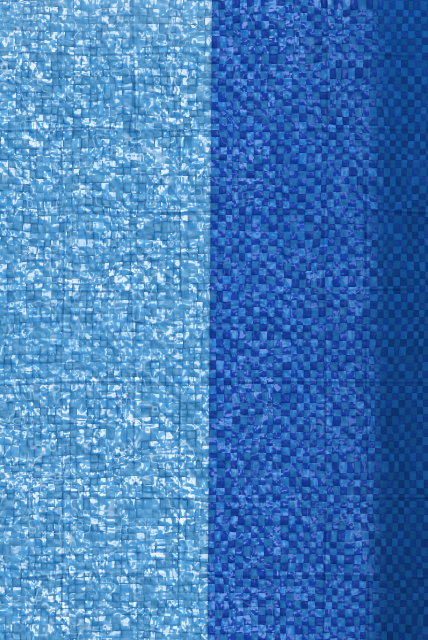
This texture is drawn by a Shadertoy shader. Its source:

```glsl
// Woven plastic sheet: a pale blue half and a deep blue half meet at a near-vertical seam.
// A checkered weave of tapes gets wrinkled slopes, crisp glints, creases and broad light;
// the right margin folds away into soft shadow. Supersampled for smooth edges.
#define ROWS 83.0
#define COLS 88.0
#define SEAM 0.485
#define SEAM_LEAN 0.010
#define FOLD 0.865
#define WOBBLE 0.75
#define CRINKLE 0.75
#define GLOSS 1.0
#define GAP_SHADE 0.62
#define CREASE_SHADE 0.20
#define SAMPLES 3

float hash(vec2 p) {
    vec3 q = fract(p.xyx * 0.1031);
    q += dot(q, q.yzx + 33.33);
    return fract((q.x + q.y) * q.z);
}

float noise(vec2 p) {
    vec2 i = floor(p), f = fract(p);
    f = f * f * (3.0 - 2.0 * f);
    return mix(mix(hash(i), hash(i + vec2(1, 0)), f.x),
               mix(hash(i + vec2(0, 1)), hash(i + vec2(1, 1)), f.x), f.y);
}

float bell(float x, float width) {
    x /= width;
    return exp(-x * x);
}

float spot(vec2 uv, vec2 centre, vec2 size) {
    vec2 d = (uv - centre) / size;
    return exp(-dot(d, d));
}

float wrinkle(vec2 g) {
    return noise(g * 1.15 + 91.0) + 0.45 * noise(g * 2.4 + 37.0);
}

// Signed crease profile: a bright lip beside a dark groove
float creases(vec2 uv) {
    float across[7] = float[7](0.10, 0.22, 0.40, 0.545, 0.67, 0.80, 0.915);
    float down[5] = float[5](0.147, 0.31, 0.42, 0.76, 0.86);
    float sum = 0.0;
    for (int i = 0; i < 7; i++) {
        float bend = 0.010 * (noise(vec2(uv.x * 5.0, float(i) * 7.0)) - 0.5);
        float d = uv.y - across[i] - bend;
        sum += (0.6 * bell(d - 0.003, 0.002) - bell(d, 0.002)) * noise(vec2(uv.x * 12.0, float(i) * 3.0));
    }
    for (int i = 0; i < 5; i++) {
        float bend = 0.012 * (noise(vec2(uv.y * 5.0, float(i) * 9.0 + 50.0)) - 0.5);
        float d = uv.x - down[i] - bend;
        sum += (0.6 * bell(d - 0.004, 0.003) - bell(d, 0.003)) * noise(vec2(uv.y * 16.0, float(i) * 5.0));
    }
    return sum;
}

vec3 fabric(vec2 uv, float aspect) {
    // Weave grid, anchored to the seam and tightened past the fold
    float seam = SEAM + SEAM_LEAN * uv.y;
    float away = smoothstep(FOLD - 0.03, FOLD + 0.05, uv.x);
    vec2 g = vec2((uv.x - seam + 0.2 * max(uv.x - FOLD, 0.0)) * aspect * COLS, uv.y * ROWS);
    vec2 drift = vec2(noise(vec2(g.x * 0.55, uv.y * 14.0)), noise(vec2(uv.x * 10.0, g.y * 0.55 + 20.0)));
    g += WOBBLE * (drift - 0.5) * vec2(smoothstep(0.0, 1.5, abs(g.x)), 1.0);
    vec2 id = floor(g), f = fract(g) - 0.5;
    float warpTop = mod(id.x + id.y, 2.0);
    float deep = smoothstep(-0.002, 0.002, uv.x - seam);
    float tone = hash(id + 200.0);

    // Tape slope: each visible tape bows along its own length
    vec2 bow = mix(vec2(f.x, 0.3 * f.y), vec2(0.3 * f.x, f.y), warpTop);
    float h = wrinkle(g);
    vec2 ripple = vec2(wrinkle(g + vec2(0.1, 0.0)) - h, wrinkle(g + vec2(0.0, 0.1)) - h) / 0.1;
    vec2 slope = bow * 1.2 + ripple * CRINKLE;

    // Tape colours
    vec3 pale = mix(vec3(0.29, 0.59, 0.81), vec3(0.34, 0.63, 0.84), warpTop);
    vec3 dark = mix(vec3(0.15, 0.45, 0.74), vec3(0.10, 0.25, 0.64), warpTop);
    vec3 shade = mix(vec3(0.08, 0.36, 0.66), vec3(0.07, 0.25, 0.57), warpTop);
    vec3 col = mix(pale, mix(dark, shade, away), deep);
    col *= 0.92 + 0.16 * tone;

    // Blue-tinted gaps, broken up, deepest where a tape dips under its neighbour
    vec2 edge = smoothstep(0.26, 0.5, abs(f)) * mix(vec2(1.0, 0.55), vec2(0.55, 1.0), warpTop);
    float gap = GAP_SHADE * max(edge.x, edge.y) * smoothstep(0.15, 0.8, noise(g * 0.9 + 11.0));
    gap *= mix(1.0, 0.75, deep) * (1.0 - 0.6 * away);
    col *= 1.0 - gap * vec3(0.95, 0.52, 0.33);
    float tilt = clamp(dot(slope, vec2(0.4, 0.9)), -1.5, 1.5) * (1.0 - 0.8 * away);
    col *= 1.0 + tilt * vec3(0.20, 0.11, 0.07);

    // Broad light: patches where the film catches more glare
    float patches = noise(uv * vec2(7.0, 11.0) + 4.0) * 0.5 + noise(uv * vec2(19.0, 26.0)) * 0.5;
    float paleGlare = 0.55 + 0.55 * patches + 0.25 * spot(uv, vec2(0.05, 0.94), vec2(0.2, 0.08))
        + 0.25 * spot(uv, vec2(0.32, 0.28), vec2(0.13, 0.09))
        + 0.18 * spot(uv, vec2(0.40, 0.62), vec2(0.09, 0.12))
        - 0.22 * spot(uv, vec2(0.20, 0.50), vec2(0.16, 0.07));
    float deepGlare = 0.20 + 0.50 * patches + 0.26 * bell(uv.x - 0.59, 0.09)
        + 0.15 * spot(uv, vec2(0.65, 0.95), vec2(0.18, 0.08));
    float glare = mix(paleGlare, deepGlare * (1.0 - 0.88 * away), deep);

    // Crisp glints on facets tipped to the light, plus thin bright wrinkle ridges
    vec2 miss = slope - vec2(0.2, 0.45);
    float facet = exp(-dot(miss, miss) * 1.8) * (0.55 + 0.65 * tone);
    float glint = 0.22 * facet + 0.85 * smoothstep(0.50, 0.88, facet);
    float ridge = smoothstep(0.80, 0.98, 1.0 - abs(2.0 * noise(g * 1.2 + 63.0) - 1.0));
    ridge *= smoothstep(0.35, 0.75, noise(g * 0.6 + 140.0));
    float shine = clamp(GLOSS * glare * (glint + 0.5 * ridge), 0.0, 1.0);
    col = mix(col, mix(vec3(0.88, 0.93, 0.99), vec3(0.48, 0.64, 0.91), deep), shine);

    // Creases, hazy top of the pale half, gentle falloff toward the lower right
    col *= 1.0 + CREASE_SHADE * creases(uv) * vec3(2.0, 1.4, 0.9);
    col = mix(col, vec3(0.70, 0.82, 0.92), 0.16 * (1.0 - deep) * smoothstep(0.87, 1.0, uv.y));
    float falloff = smoothstep(0.60, 0.84, uv.x) * 0.05 + away * (0.02 + 0.16 * (1.0 - uv.y));
    col *= 1.0 - falloff;
    return col * (1.0 - 0.08 * bell(uv.x - seam + 0.002, 0.004));
}

void mainImage(out vec4 fragColor, in vec2 fragCoord) {
    float aspect = iResolution.x / iResolution.y;
    vec3 sum = vec3(0.0);
    for (int i = 0; i < SAMPLES * SAMPLES; i++) {
        vec2 offset = (vec2(i % SAMPLES, i / SAMPLES) + 0.5) / float(SAMPLES) - 0.5;
        sum += fabric((fragCoord + offset) / iResolution.xy, aspect);
    }
    fragColor = vec4(sum / float(SAMPLES * SAMPLES), 1.0);
}
```
